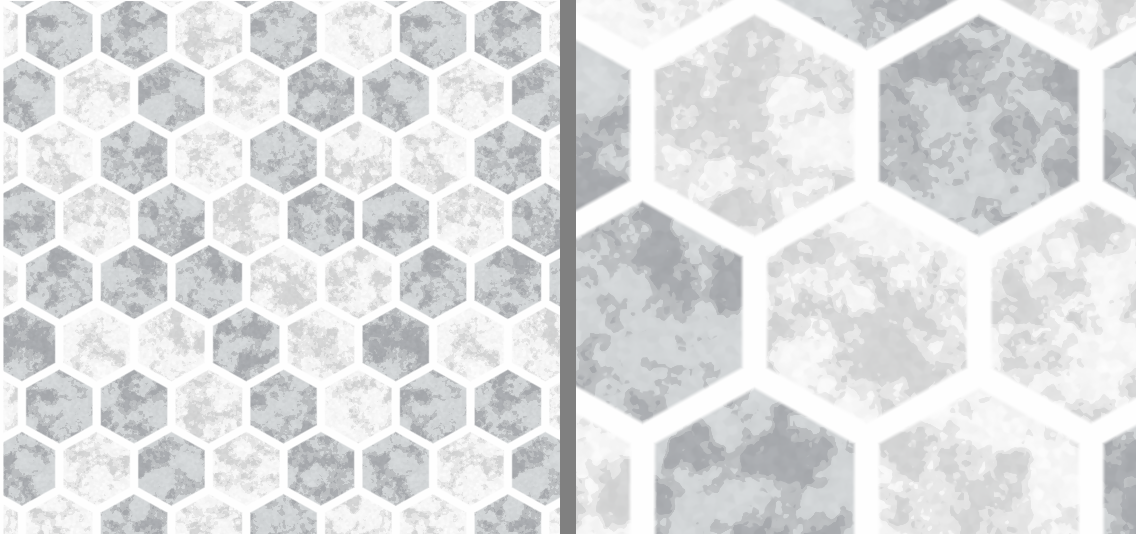
Left, the full canvas; right, a detail of the centre.
A Shadertoy shader for this pattern:

```glsl
vec2 hash2(vec2 p) {
    vec2 k = vec2(dot(p, vec2(127.1, 311.7)), dot(p, vec2(269.5, 183.3)));
    return fract(sin(k) * 43758.55);
}

// Smooth cellular noise: cell values blended by distance to their points
float cellNoise(vec2 p) {
    vec2 cell = floor(p);
    float sum = 0.0, weight = 1e-4;
    for (int j = -1; j <= 1; j++)
    for (int i = -1; i <= 1; i++) {
        vec2 c = cell + vec2(i, j);
        vec2 toPoint = c + hash2(c) - p;
        float w = exp(-7.0 * dot(toPoint, toPoint));
        sum += w * hash2(c + 37.0).x;
        weight += w;
    }
    return sum / weight;
}

float mottle(vec2 p) {
    float sum = 0.0, amp = 0.4;
    for (int i = 0; i < 4; i++) {
        sum += amp * cellNoise(p);
        p = mat2(0.8, 0.6, -0.6, 0.8) * p * 2.1 + 11.3;
        amp *= 0.7;
    }
    return sum;
}

// Dark tiles of a block 5 wide and 6 high, one bit per column
bool isDark(vec2 tile) {
    int rows[6] = int[6](22, 21, 20, 21, 14, 9);
    return ((rows[int(tile.y)] >> int(tile.x)) & 1) == 1;
}

// Three ragged, nearly flat tones of stone
vec3 stone(vec2 local, vec2 tile) {
    vec2 seed = hash2(tile + 3.0);
    float m = mottle(local * 4.2 + seed * 90.0);
    m += 0.08 * (seed.x - 0.5) + 0.12 * dot(local, seed.yx - 0.5);
    float patches = smoothstep(0.485, 0.515, m);
    float stains = smoothstep(0.605, 0.635, m);
    vec3 color;
    if (isDark(tile)) {
        color = mix(vec3(0.815, 0.828, 0.835), vec3(0.738, 0.748, 0.757), patches);
        color = mix(color, vec3(0.675, 0.685, 0.7), stains);
    } else {
        color = mix(vec3(0.957), vec3(0.905), patches);
        color = mix(color, vec3(0.845, 0.847, 0.848), stains);
    }
    float grain = cellNoise(local * 26.0 + seed.yx * 70.0) - 0.5;
    return color + 0.035 * grain - 0.06 * (m - 0.5);
}

void mainImage(out vec4 fragColor, in vec2 fragCoord) {
    vec2 uv = vec2(fragCoord.x, iResolution.y - fragCoord.y) / iResolution.x;

    // Nearest centre of two interleaved grids; columns are one unit apart
    vec2 p = uv * vec2(7.49, 7.79) - vec2(-0.207, 0.46);
    vec2 period = vec2(1.0, 1.732);
    vec2 evenId = round(p / period);
    vec2 oddId = round(p / period - 0.5);
    vec2 evenLocal = p - evenId * period;
    vec2 oddLocal = p - (oddId + 0.5) * period;
    bool odd = dot(oddLocal, oddLocal) < dot(evenLocal, evenLocal);
    vec2 local = odd ? oddLocal : evenLocal;
    vec2 id = odd ? oddId : evenId;
    vec2 tile = mod(vec2(id.x, 2.0 * id.y + float(odd)), vec2(5.0, 6.0));

    // Pointed hexagon inside white grout
    vec2 a = abs(local);
    float dist = max(a.x, dot(a, vec2(0.5, 0.866))) - 0.444;
    float soft = max(7.6 / iResolution.x, 0.012);
    float mask = 1.0 - smoothstep(-soft, soft, dist);

    // Thin white margin on the left and top
    vec2 margin = smoothstep(-0.001, 0.001, uv - vec2(0.0062, 0.002));
    mask *= margin.x * margin.y;

    fragColor = vec4(mix(vec3(0.995), stone(local, tile), mask), 1.0);
}
```
